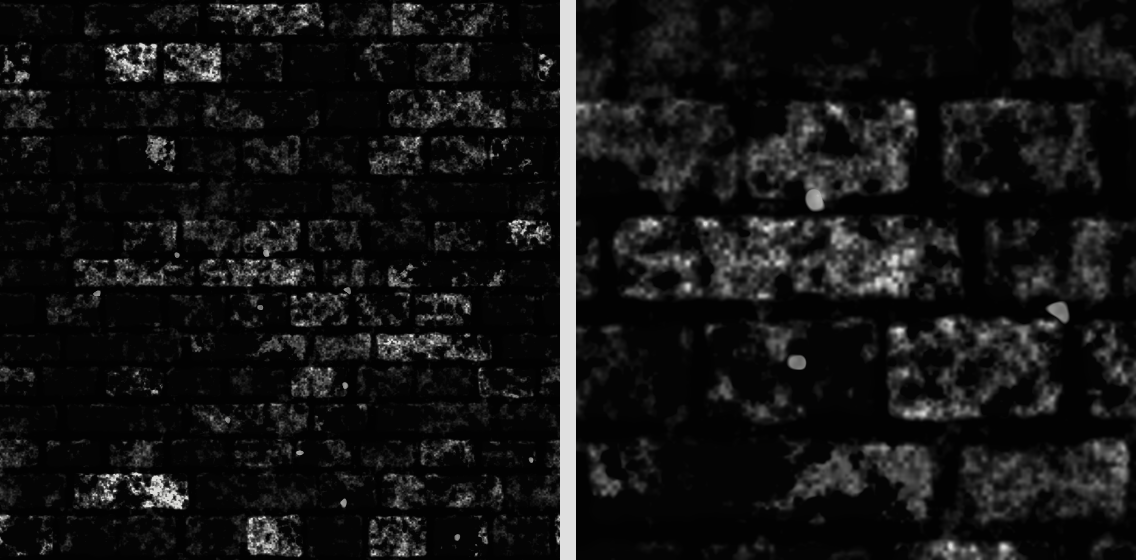
Left: the whole. Right: its middle third, enlarged.
Give the GLSL for this texture map, as a WebGL 2 fragment shader.

```glsl
#version 300 es
precision highp float;
// Tileable wall of blackened bricks: header and stretcher courses with pale worn patches.

uniform vec2 u_resolution;
out vec4 fragColor;

const int COURSES = 14;
const float HEADERS = 9.0;            // header bricks across one course
const float ROW_EDGES[15] = float[15](0.0, 0.085, 0.160, 0.221, 0.285, 0.350, 0.411,
    0.482, 0.544, 0.613, 0.682, 0.764, 0.846, 0.930, 1.0);
const float HEADER_SHIFT = 0.75;      // in header widths
const float STRETCHER_SHIFT = 1.1;
const float BED_JOINT = 0.0075;       // half width of the horizontal joints
const float HEAD_JOINT = 0.004;       // least half width of the vertical joints
const float JOINT_SPREAD = 0.007;
const float CORNER = 0.006;
const float RAGGED = 0.011;           // roughness of brick outlines
const float SOFT_EDGE = 0.003;
const float WEAR_GAIN = 2.3;
const float CHIP_CELLS = 14.0;
const float CHIP_CHANCE = 0.07;
const vec3 SOOT = vec3(0.006);
const vec3 LIME = vec3(1.0, 1.0, 0.99);

// Integer hash of a lattice point and a seed, 0 to 1
float hash(vec2 p, int seed) {
    uvec3 v = uvec3(ivec3(ivec2(p), seed));
    v = v * 1664525u + 1013904223u;
    v.x += v.y * v.z; v.y += v.z * v.x; v.z += v.x * v.y;
    v ^= v >> 16u;
    v.x += v.y * v.z; v.y += v.z * v.x; v.z += v.x * v.y;
    return float(v.x >> 8u) / float(0xffffffu);
}

// Value noise that repeats at the canvas border
float noise(vec2 uv, float cells, int seed) {
    vec2 p = uv * cells, i = floor(p), f = fract(p);
    f = f * f * (3.0 - 2.0 * f);
    vec2 a = mod(i, cells), b = mod(i + 1.0, cells);
    return mix(mix(hash(a, seed), hash(vec2(b.x, a.y), seed), f.x),
               mix(hash(vec2(a.x, b.y), seed), hash(b, seed), f.x), f.y);
}

float fbm(vec2 uv, float cells, int octaves, int seed) {
    float sum = 0.0, total = 0.0, weight = 1.0;
    for (int k = 0; k < octaves; k++) {
        sum += weight * noise(uv, cells, seed + k);
        total += weight;
        weight *= 0.55;
        cells *= 2.0;
    }
    return sum / total;
}

float roundBox(vec2 p, vec2 halfSize) {
    vec2 q = abs(p) - halfSize + CORNER;
    return length(max(q, 0.0)) + min(max(q.x, q.y), 0.0) - CORNER;
}

// Distance to the brick outline; also gives its id and a 0 to 1 position on it
float brick(vec2 uv, out vec2 id, out vec2 local) {
    int row = 0;
    for (int k = 1; k < COURSES; k++) row += int(step(ROW_EDGES[k], uv.y));
    float r = float(row), jitter = 0.3 * (hash(vec2(r, 0.0), 3) - 0.5);
    bool stretchers = row % 2 == 1;
    float shift = stretchers ? STRETCHER_SHIFT + step(0.7, hash(vec2(r, 1.0), 3)) : HEADER_SHIFT;
    float q = mod(uv.x * HEADERS - shift - jitter, HEADERS);

    // Stretchers span two headers, with one header closing the course
    float start = floor(q), span = 1.0;
    if (stretchers && (q < 4.0 || q >= 5.0)) {
        float base = q < 4.0 ? 0.0 : 5.0;
        start = base + 2.0 * floor((q - base) * 0.5);
        span = 2.0;
    }
    id = vec2(start, r);
    vec2 low = vec2(HEAD_JOINT + JOINT_SPREAD * hash(id, 5), ROW_EDGES[row] + BED_JOINT);
    vec2 high = vec2(span / HEADERS - HEAD_JOINT - JOINT_SPREAD * hash(id, 6),
                     ROW_EDGES[row + 1] - BED_JOINT);
    vec2 p = vec2((q - start) / HEADERS, uv.y);
    local = (p - low) / (high - low);
    return roundBox(p - 0.5 * (low + high), 0.5 * (high - low));
}

// Sparse bright chips of lime
float chips(vec2 uv) {
    vec2 cell = floor(uv * CHIP_CELLS);
    vec2 center = 0.25 + 0.5 * vec2(hash(cell, 31), hash(cell, 32));
    float radius = 0.002 + 0.005 * hash(cell, 33);
    float d = length(fract(uv * CHIP_CELLS) - center) / CHIP_CELLS - radius;
    d += 0.009 * (noise(uv, 120.0, 34) - 0.5);
    return step(hash(cell, 35), CHIP_CHANCE) * (1.0 - smoothstep(-0.002, 0.001, d));
}

void main() {
    vec2 uv = gl_FragCoord.xy / u_resolution;
    vec2 id, local;
    float d = brick(uv, id, local);
    d += RAGGED * (fbm(uv, 40.0, 3, 11) - 0.5);
    float face = 1.0 - smoothstep(-SOFT_EDGE, SOFT_EDGE, d);

    float blotch = fbm(uv, 18.0, 4, 15);
    float grain = fbm(uv, 90.0, 3, 21);
    float fine = noise(uv, 300.0, 27);
    float speckle = 0.25 + 1.5 * fine;

    // Worn face: each brick has its own exposure
    float exposure = pow(hash(id, 41), 2.5);
    float tone = mix(0.25, 1.0, exposure);
    float wear = max(0.5 * (blotch + grain) - mix(0.54, 0.41, exposure), 0.0);
    float light = 0.008 + WEAR_GAIN * tone * wear * speckle;

    // Flaked lime on a few bricks
    float limed = smoothstep(0.84, 0.96, hash(id, 43));
    float flakes = smoothstep(0.54, 0.64, 0.6 * blotch + 0.4 * grain);
    light += 0.5 * limed * flakes * (0.4 + 0.8 * fine);

    // Broken highlights along the upper and right arrises
    float rim = smoothstep(-0.007, -0.002, d) * max(smoothstep(0.75, 0.95, local.y),
                0.6 * smoothstep(0.92, 0.99, local.x));
    light += 0.28 * rim * tone * smoothstep(0.42, 0.75, grain) * speckle;

    // Faint mortar smears
    float smear = 0.10 * smoothstep(0.60, 0.78, 0.5 * (blotch + grain)) * speckle;
    float value = mix(smear, light, face);
    value = max(value, chips(uv) * (0.3 + 0.45 * grain));
    fragColor = vec4(SOOT + LIME * min(value, 0.85), 1.0);
}
```
